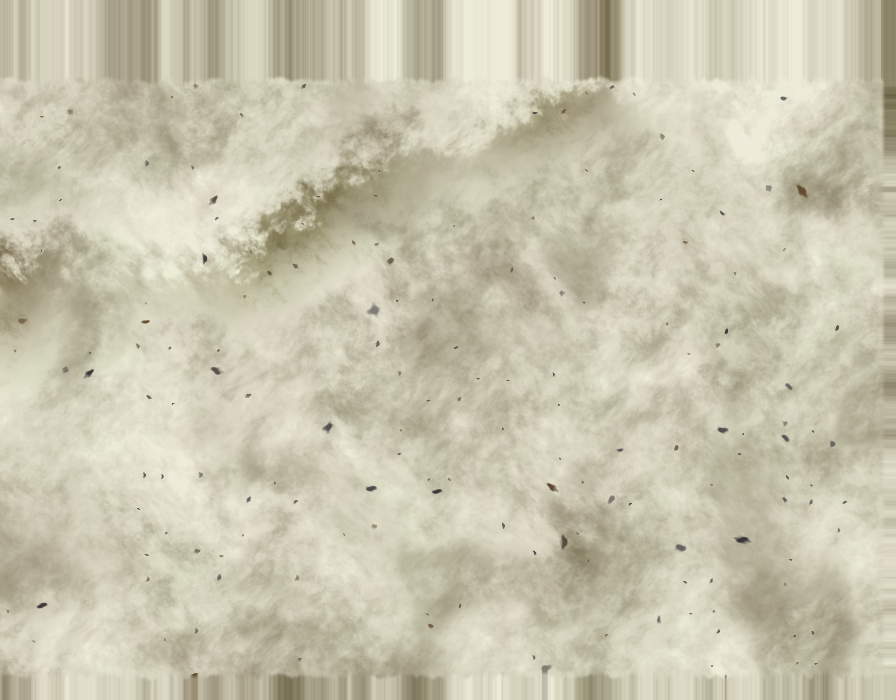
Write a Shadertoy shader that draws this texture.

```glsl
// Pale mottled stone slab with a brown diagonal vein and dark mineral specks.
// Layered cellular clouds drive one colour ramp; beyond the slab's ragged rim
// its border colours are pulled out into straight streaks.

vec2 hash2(vec2 c) {
    vec3 h = fract(c.xyx * vec3(0.1031, 0.1030, 0.0973));
    h += dot(h, h.yzx + 33.33);
    return fract((h.xx + h.yz) * h.zy);
}

float bump(float x, float width) {
    return exp(-x * x / (width * width));
}

// Cellular noise: random cell values blended by distance to the cell points
float cellCloud(vec2 p) {
    vec2 cell = floor(p), f = p - cell;
    float sum = 0.0, total = 0.0;
    for (int j = -1; j <= 1; j++)
    for (int i = -1; i <= 1; i++) {
        vec2 o = vec2(i, j), h = hash2(cell + o + 40.0);
        vec2 d = o + 0.15 + 0.7 * h - f;
        float w = exp(-5.5 * dot(d, d));
        sum += w * fract(h.x * 7.3 + h.y * 13.7);
        total += w;
    }
    return sum / total;
}

float layeredClouds(vec2 p) {
    float sum = 0.0, total = 0.0, amp = 1.0;
    for (int k = 0; k < 6; k++) {
        sum += amp * cellCloud(p);
        total += amp;
        amp *= 0.7;
        p = mat2(1.64, 1.23, -1.23, 1.64) * p + 11.7;
    }
    return sum / total;
}

// Scattered ragged flecks in loose clusters, at most one per cell
float specks(vec2 p, float scale, float share) {
    vec2 g = p * scale, cell = floor(g);
    vec2 h = hash2(cell + 9.0), k = hash2(cell + 71.0);
    vec2 r = g - cell - 0.25 - 0.5 * h;
    float a = 6.283 * k.x, size = mix(0.06, 0.15, h.y * h.y);
    r = mat2(cos(a), sin(a), -sin(a), cos(a)) * r;
    r.y *= 1.0 + 1.2 * k.y;
    float d = length(r) + 0.03 * sin(r.x * 31.0 + a) * sin(r.y * 27.0 + 2.0 * a);
    float cluster = 0.4 + 1.3 * cellCloud(cell / scale * 6.0);
    float present = step(fract(h.x * 17.0 + k.x * 29.0), share * cluster);
    return present * (0.5 + 0.45 * k.y) * (1.0 - smoothstep(0.4 * size, 1.1 * size, d));
}

void mainImage(out vec4 fragColor, in vec2 fragCoord) {
    vec2 p = fragCoord / iResolution.y;
    float right = iResolution.x / iResolution.y - 0.022;

    // Clamp to the ragged slab; everything outside repeats its rim
    float jag = 0.01 * (cellCloud(vec2(p.x * 110.0, 3.0)) - 0.5);
    vec2 q = vec2(min(p.x, right), clamp(p.y, 0.038 + jag, 0.882 + jag));
    float outside = smoothstep(0.0, 0.008, length(p - q));

    // Cloudy base, curled fine grain, olive mottles and soft white patches
    vec2 w = q + 0.012 * sin(q.yx * vec2(19.0, 23.0) + 1.0)
               + 0.003 * sin(q.yx * vec2(83.0, 71.0) + 8.0 * q);
    float cloud = layeredClouds(w * 5.5);
    float grain = layeredClouds(w * 31.0 + 5.0);
    float tone = 0.80 + 1.3 * (cloud - 0.5) + 0.6 * (grain - 0.5);
    float rough = 0.25 * (cloud - 0.5) + 0.25 * (grain - 0.5);
    tone -= 0.25 * smoothstep(0.62, 0.9, cellCloud(w * 9.0 + 50.0) + rough);
    tone += 0.17 * smoothstep(0.6, 0.88, cellCloud(w * 7.0 + 23.0) + rough);
    tone += 0.06 * smoothstep(0.6, 1.0, q.x);

    // Rising broken vein, softer on its lower side, pale band above
    float v = q.y - 0.59 - 0.29 * smoothstep(0.1, 0.95, q.x)
            + 0.2 * (cloud - 0.5) + 0.08 * (grain - 0.5);
    float strength = bump(q.x, 0.06) + bump(q.x - 0.43, 0.13)
                   + 0.8 * bump(q.x - 0.79, 0.09) + 0.2 * bump(q.x - 0.4, 0.4);
    float vein = strength * bump(v, v > 0.0 ? 0.026 : 0.055);
    tone -= vein * (0.1 + 0.95 * grain);
    tone += 0.13 * bump(v - 0.07, 0.035) * (1.0 - smoothstep(0.5, 0.9, q.x));

    // Rim streaks: vertical above and below, horizontal at the right
    bool side = p.x > right;
    float along = side ? q.y + 5.0 : q.x;
    float streak = 1.6 * (layeredClouds(vec2(along * 16.0, 4.0)) - 0.5) - 0.08;
    streak -= p.y > 0.5 && !side ? 0.35 * bump(p.x - 0.86, 0.03) : 0.0;
    streak -= side ? 0.45 * smoothstep(0.7, 0.9, p.y) : 0.0;
    tone += outside * streak;

    // Brown to cream ramp, with faint warm and grey drifts
    tone = min(tone, 0.9 + 0.6 * (tone - 0.9));
    vec3 color = mix(vec3(0.46, 0.42, 0.31), vec3(0.87, 0.86, 0.78), clamp(tone, -0.2, 1.15));
    float drift = cellCloud(w * 9.0 + 60.0) + 0.7 * cellCloud(w * 27.0 + 31.0) - 0.85;
    color += drift * vec3(0.012, -0.003, 0.01) - vein * vec3(0.0, 0.005, 0.03);

    // Dark mineral specks, from purple-black to rust
    float fleck = max(specks(q, 12.0, 0.17), 0.85 * specks(q + 3.0, 27.0, 0.17));
    vec3 fleckColor = mix(vec3(0.19, 0.17, 0.20), vec3(0.36, 0.27, 0.15),
                          smoothstep(0.45, 0.8, cellCloud(q * 14.0 + 8.0)));
    color = mix(color, fleckColor, fleck * (1.0 - 0.6 * outside));

    fragColor = vec4(color, 1.0);
}
```
